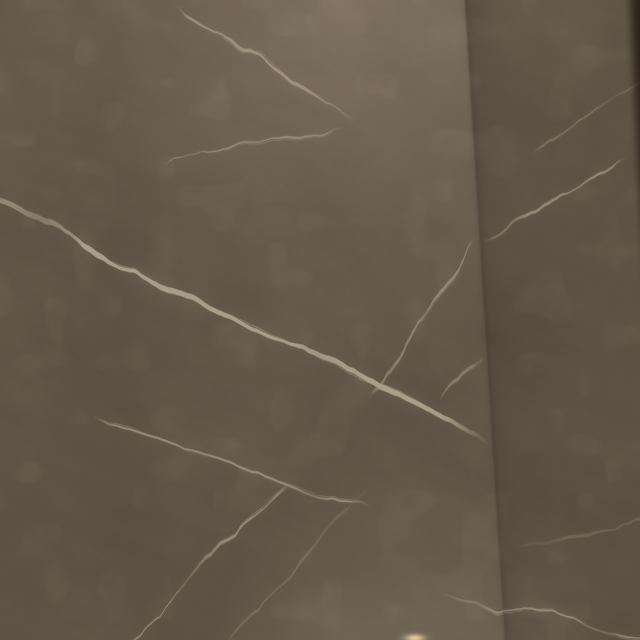
Reproduce this texture procedurally as a Shadertoy shader.

```glsl
// Brown marble wall: two polished panels meet at a slightly leaning joint.
// Soft lamp light and cloudy noise tint the stone; pale wobbling veins are
// drawn as fans of falling, steep and shallow lines with noisy thickness.

const vec3 STONE_DARK = vec3(0.335, 0.290, 0.237);
const vec3 STONE_GLOW = vec3(0.540, 0.490, 0.420);
const vec3 VEIN_COLOR = vec3(0.700, 0.650, 0.565);
const vec3 LAMP_COLOR = vec3(0.930, 0.850, 0.660);
const vec3 GAP_COLOR  = vec3(0.150, 0.110, 0.080);

const float JOINT_BOTTOM = 0.790;   // joint position at the lower edge
const float JOINT_LEAN   = 0.063;   // shift to the left at the upper edge
const float VEIN_SOFT    = 0.0016;
const float WOBBLE       = 0.028;
const float CLOUDS       = 0.26;

// Falling veins: a fan whose height and slope shrink geometrically
const vec4 FALL_FROM  = vec4(0.27, -0.08, 0.14, 0.68);
const vec4 FALL_TO    = vec4(0.56, 0.78, 0.59, 1.10);
const vec4 FALL_WIDTH = vec4(0.0026, 0.0046, 0.0024, 0.0022);
const vec4 FALL_POWER = vec4(0.75, 1.0, 0.75, 0.70);

// Steep rising veins of the left panel
const vec4 STEEP_X     = vec4(0.18, 0.345, 0.575, 0.685);
const vec4 STEEP_Y     = vec4(-0.02, -0.02, 0.37, 0.37);
const vec4 STEEP_RUN   = vec4(0.28, 0.24, 0.172, 0.072);
const vec4 STEEP_SLOPE = vec4(1.0, 1.12, 1.55, 1.08);
const vec4 STEEP_POWER = vec4(0.70, 0.28, 0.70, 0.50);

// Shallow rising veins, mostly on the right panel
const vec4 SHALLOW_X     = vec4(0.25, 0.752, 0.83, 0.80);
const vec4 SHALLOW_Y     = vec4(0.745, 0.628, 0.755, 0.14);
const vec4 SHALLOW_RUN   = vec4(0.29, 0.23, 0.19, 0.23);
const vec4 SHALLOW_SLOPE = vec4(0.19, 0.56, 0.70, 0.25);
const vec4 SHALLOW_POWER = vec4(0.60, 0.70, 0.36, 0.25);

float hash(vec2 p) {
    return fract(sin(dot(p, vec2(127.1, 311.7))) * 43758.5453);
}

float noise(vec2 p) {
    vec2 i = floor(p), f = fract(p);
    f = f * f * (3.0 - 2.0 * f);
    return mix(mix(hash(i), hash(i + vec2(1, 0)), f.x),
               mix(hash(i + vec2(0, 1)), hash(i + vec2(1, 1)), f.x), f.y);
}

float fbm(vec2 p) {
    float sum = 0.0, amp = 0.5;
    for (int i = 0; i < 5; i++) {
        sum += amp * noise(p);
        p = mat2(0.8, 0.6, -0.6, 0.8) * p * 2.03 + 7.3;
        amp *= 0.5;
    }
    return sum;
}

float blob(vec2 p, vec2 center, vec2 size) {
    vec2 q = (p - center) / size;
    return exp(-dot(q, q));
}

// Coverage of one vein that leaves start with the given run and slope
float vein(vec2 p, vec2 start, float run, float slope, float width, float seed) {
    float u = p.x - start.x, t = u / run;
    float stretch = sqrt(1.0 + slope * slope);
    float s = u * stretch;
    float bend = WOBBLE * min(1.0, run * stretch * 2.0) * (noise(vec2(s * 11.0, seed)) - 0.5)
               + 0.009 * (noise(vec2(s * 31.0, seed + 5.0)) - 0.5)
               + 0.003 * (noise(vec2(s * 90.0, seed + 9.0)) - 0.5);
    float d = (p.y - start.y - slope * u) / stretch - bend;
    float soft = max(VEIN_SOFT, 1.0 / iResolution.y);
    float w = width * mix(0.35, 1.15, noise(vec2(s * 24.0, seed + 13.0)));
    float body = 1.0 - smoothstep(w - soft, w + soft, abs(d));
    // A thin second strand leaves and rejoins the body
    float split = 3.5 * width * (noise(vec2(s * 17.0, seed + 21.0)) - 0.5);
    float strand = 0.45 * (1.0 - smoothstep(0.0, 1.6 * soft, abs(d - split)));
    float halo = 0.12 * exp(-abs(d) / (2.0 * width));
    float ends = smoothstep(0.0, 0.10, t) * (1.0 - smoothstep(0.88, 1.0, t));
    float patchy = mix(0.5, 1.0, smoothstep(0.15, 0.6, noise(vec2(s * 19.0, seed + 31.0))));
    return ends * patchy * max(max(body, strand), halo);
}

float allVeins(vec2 p) {
    float v = 0.0;
    for (int i = 0; i < 4; i++) {
        float k = float(i), x0 = FALL_FROM[i];
        float slope = -0.67 * pow(0.7, k);
        float y0 = 0.93 * pow(0.54, k) + slope * (x0 - 0.38);
        v = max(v, FALL_POWER[i] * vein(p, vec2(x0, y0), FALL_TO[i] - x0, slope, FALL_WIDTH[i], k * 3.7));
        v = max(v, STEEP_POWER[i] * vein(p, vec2(STEEP_X[i], STEEP_Y[i]), STEEP_RUN[i], STEEP_SLOPE[i], 0.0021, 40.0 + k * 3.7));
        v = max(v, SHALLOW_POWER[i] * vein(p, vec2(SHALLOW_X[i], SHALLOW_Y[i]), SHALLOW_RUN[i], SHALLOW_SLOPE[i], 0.0022, 80.0 + k * 3.7));
    }
    return v;
}

void mainImage(out vec4 fragColor, in vec2 fragCoord) {
    vec2 p = fragCoord / iResolution.xy;
    float pixel = 1.0 / iResolution.y;
    float joint = p.x - (JOINT_BOTTOM - JOINT_LEAN * p.y);
    float right = smoothstep(-0.002 - pixel, 0.002 + pixel, joint);

    // Lamp light on each panel
    float leftLight = 0.19 + 0.56 * blob(p, vec2(0.63, 1.08), vec2(0.36, 0.36))
                    + 0.30 * blob(p, vec2(0.64, -0.02), vec2(0.22, 0.20))
                    + 0.10 * blob(p, vec2(0.15, 0.95), vec2(0.35, 0.25));
    float rightLight = 0.07 + 0.26 * blob(p, vec2(0.88, 1.05), vec2(0.20, 0.32))
                     + 0.14 * blob(p, vec2(0.90, -0.05), vec2(0.25, 0.25));
    float light = mix(leftLight, rightLight, right);

    // Cloudy stone with faint slanted streaks
    light += CLOUDS * (fbm(p * 6.0 + 3.0) - 0.48);
    light += 0.12 * (fbm(mat2(0.9, 0.4, -0.4, 0.9) * p * vec2(14.0, 34.0)) - 0.48);
    light += 0.16 * smoothstep(0.66, 0.85, noise(p * 23.0)) * fbm(p * 40.0);
    vec3 color = mix(STONE_DARK, STONE_GLOW, light);

    // Veins, joint shadow, dark outer gap and lamp reflection
    color = mix(color, VEIN_COLOR, 0.9 * allVeins(p));
    color *= 1.0 - 0.13 * exp(-abs(joint) / 0.0035) - 0.07 * right * exp(-abs(joint) / 0.03);
    float gap = smoothstep(-0.012, 0.012, p.x - 1.005 + 0.05 * (p.y - 0.6));
    color = mix(color, GAP_COLOR, 0.85 * gap * smoothstep(0.45, 0.75, p.y));
    color = mix(color, LAMP_COLOR, 0.9 * blob(p, vec2(0.648, 0.003), vec2(0.015, 0.006)));
    fragColor = vec4(color, 1.0);
}
```
